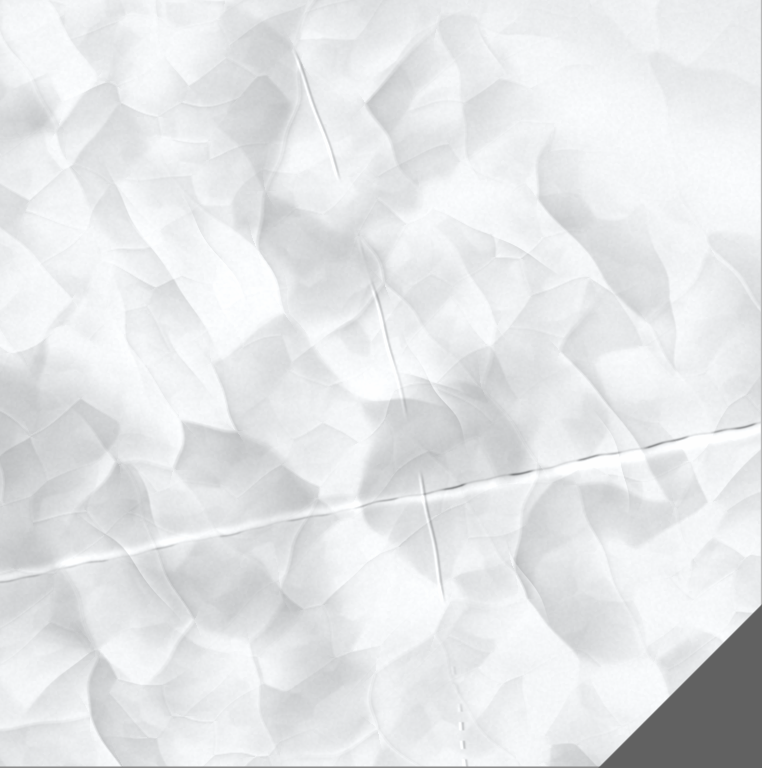
This texture is drawn by a Shadertoy shader. Its source:

```glsl
vec3 hash3(vec2 c) {
    vec3 q = fract(c.xyx * vec3(0.1031, 0.1030, 0.0973));
    q += dot(q, q.yxz + 33.33);
    return fract((q.xxy + q.yzz) * q.zyx);
}

vec2 rotate(vec2 p, float angle) {
    float c = cos(angle), s = sin(angle);
    return vec2(c * p.x + s * p.y, c * p.y - s * p.x);
}

float bump(float x, float width) {
    return exp(-x * x / (width * width));
}

// Tilted cells: x is the blended facet tone, y a lit crease along cell borders
vec2 facets(vec2 p, float sharpness) {
    vec2 cell = floor(p), near1 = vec2(9.0), near2 = vec2(9.0);
    float tone = 0.0, total = 0.0;
    for (int j = -1; j <= 1; j++)
    for (int i = -1; i <= 1; i++) {
        vec2 id = cell + vec2(i, j);
        vec3 h = hash3(id + 50.0);
        vec2 r = id + 0.1 + 0.8 * h.xy - p;
        float d = dot(r, r), weight = exp(-sharpness * d);
        vec2 tilt = 0.8 * vec2(cos(h.z * 40.0), sin(h.z * 40.0));
        tone += weight * (h.z - 0.5 + dot(r, tilt));
        total += weight;
        if (d < dot(near1, near1)) { near2 = near1; near1 = r; }
        else if (d < dot(near2, near2)) near2 = r;
    }
    vec2 across = near2 - near1;
    float gap = length(across);
    float edge = (dot(near2, near2) - dot(near1, near1)) / (2.0 * gap);
    float crease = exp(-edge / 0.045) * smoothstep(0.0, 0.02, edge);
    return vec2(tone / total, crease * dot(across / gap, vec2(0.6, -0.8)));
}

// Scattered long folds, bright on one side and shaded on the other
float longFolds(vec2 p) {
    float tone = 0.0;
    for (int i = 0; i < 18; i++) {
        vec3 h = hash3(vec2(i, 7.0)), k = hash3(vec2(i, 23.0));
        vec2 q = rotate(p - vec2(h.x, 0.15 + 0.85 * h.y), -0.85 + 1.8 * (h.z - 0.5));
        float u = q.y / (0.007 + 0.016 * k.x);
        float taper = 1.0 - smoothstep(0.0, 0.05 + 0.09 * k.y, abs(q.x));
        tone += (2.0 * smoothstep(-0.12, 0.12, u) - 1.0) * exp(-abs(u)) * taper * sign(k.z - 0.4);
    }
    return tone;
}

float crumple(vec2 p) {
    vec2 w = p + 0.022 * sin(p.yx * vec2(9.0, 11.0) + vec2(1.0, 4.0));
    w += 0.008 * sin(w.yx * vec2(27.0, 31.0)) + 0.0025 * sin(w.yx * vec2(83.0, 71.0));
    float patches = 0.5 + 0.5 * sin(w.x * 13.0 + 2.0 * sin(w.y * 9.0)) * sin(w.y * 15.0 + 1.0);
    vec2 broad = facets(rotate(w, 0.4) * vec2(3.5, 4.5), 7.0);
    vec2 middle = facets(rotate(w, 0.65) * vec2(9.0, 4.8), mix(9.0, 48.0, patches));
    vec2 fine = facets(rotate(w, -0.8) * vec2(17.0, 11.0), mix(40.0, 12.0, patches));
    vec2 tiny = facets(rotate(w, 0.2) * vec2(27.0, 34.0), 14.0);

    // The upper right and lower right stay smoother
    float calm = smoothstep(1.35, 1.7, p.x + p.y) + 0.6 * bump(length(p - vec2(0.75, 0.1)), 0.16);
    float rough = 1.0 - 0.75 * min(calm, 1.0);
    float tone = 0.10 * broad.x * (0.5 + 0.5 * rough);
    tone += rough * (0.115 * middle.x + 0.065 * fine.x + 0.025 * tiny.x);
    tone += rough * (0.11 * patches * middle.y + 0.06 * (1.0 - patches) * fine.y);
    return tone + 0.065 * rough * longFolds(w);
}

// Main fold rising to the right; its bright lip changes sides
float mainFold(vec2 p) {
    float d = p.y - 0.242 - 0.21 * p.x + 0.0012 * sin(p.x * 47.0) + 0.0006 * sin(p.x * 151.0);
    float turn = smoothstep(0.4, 0.62, p.x);
    float lip = bump(d - mix(0.006, -0.009, turn), 0.0065);
    float dashes = smoothstep(-0.5, 1.0, sin(p.x * 67.0) + 0.7 * sin(p.x * 149.0 + 1.0));
    float shade = bump(d, 0.0017) * mix(0.14, 0.33, turn) * (0.25 + 0.75 * dashes);
    return 0.10 * lip - shade - 0.035 * bump(d - 0.045, 0.035) * turn;
}

// Thin crease from top to bottom, beaded near its lower end
float thinCrease(vec2 p) {
    float d = p.x - 0.605 + 0.1 * p.y + 0.15 * p.y * p.y + 0.001 * sin(p.y * 60.0);
    float strength = smoothstep(-0.7, 0.4, sin(p.y * 23.0 + 1.0) + 0.5 * sin(p.y * 57.0));
    float beads = smoothstep(-0.2, 0.6, sin(p.y * 260.0));
    strength *= mix(beads, 1.0, smoothstep(0.14, 0.2, p.y));
    return strength * (0.10 * bump(d, 0.0018) - 0.14 * bump(d - 0.0036, 0.0018));
}

void mainImage(out vec4 fragColor, in vec2 fragCoord) {
    vec2 p = fragCoord / iResolution.y;
    float pixel = 1.0 / iResolution.y;

    float tone = 0.921 + crumple(p);
    tone += 0.06 * bump(p.y - 0.88 + 0.5 * (p.x - 0.73), 0.055) * smoothstep(0.58, 0.75, p.x);
    tone += 0.05 * bump(length((p - vec2(0.47, 0.47)) * vec2(0.7, 1.3)), 0.06);
    tone += 0.05 * bump(length(p - vec2(0.4, 0.79)), 0.06);
    tone = min(tone, 0.965 + 0.3 * (tone - 0.965));
    tone += mainFold(p) + thinCrease(p);
    tone += 0.014 * facets(p * 230.0, 8.0).x;
    vec3 color = clamp(vec3(tone) + vec3(-0.007, 0.0, 0.006), 0.3, 0.995);

    // Grey sheet borders and the dark cut corner
    float right = iResolution.x / iResolution.y - p.x;
    color = mix(color, vec3(0.55), 1.0 - smoothstep(0.001, 0.001 + 1.5 * pixel, p.y));
    color = mix(color, vec3(0.72), 1.0 - smoothstep(0.0005, 0.0005 + 1.5 * pixel, right));
    float corner = (p.x - p.y - 0.779) * 0.7071;
    color = mix(color, vec3(0.38), smoothstep(-pixel, pixel, corner));
    fragColor = vec4(color, 1.0);
}
```
